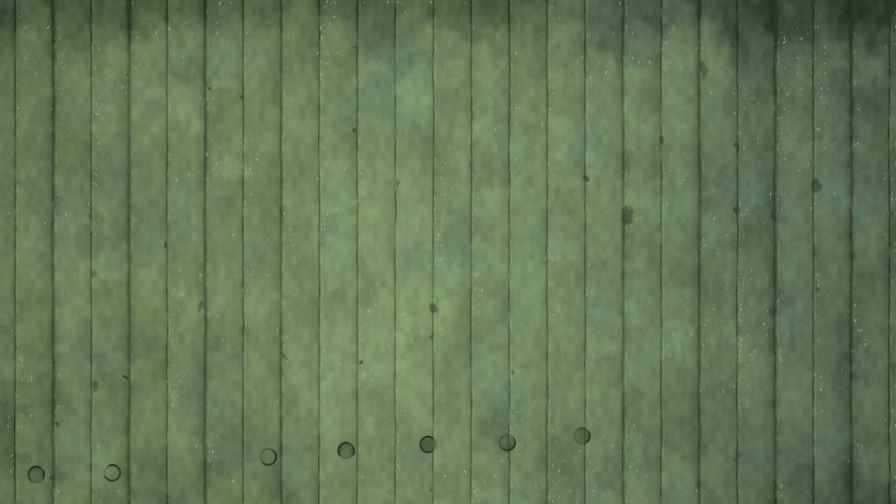
Reproduce this texture procedurally as a Shadertoy shader.

```glsl
#define PITCH 0.0754
#define FIRST_SEAM 0.0301
#define THIN_SEAM 0.0016
#define WIDE_SEAM 0.0034
#define SPOT_COUNT 40
#define RIVET_COUNT 8
#define RIVET_RADIUS 0.0155
#define SHADOW vec3(0.200, 0.248, 0.162)
#define LIGHT vec3(0.500, 0.605, 0.425)
#define BLUE_STAIN vec3(0.33, 0.44, 0.40)
#define FLECK vec3(0.64, 0.72, 0.58)

float hash(vec2 p) {
    vec3 q = fract(p.xyx * 0.1031);
    q += dot(q, q.yzx + 33.33);
    return fract((q.x + q.y) * q.z);
}

float noise(vec2 p) {
    vec2 i = floor(p), f = fract(p);
    f = f * f * (3.0 - 2.0 * f);
    return mix(mix(hash(i), hash(i + vec2(1, 0)), f.x),
               mix(hash(i + vec2(0, 1)), hash(i + vec2(1, 1)), f.x), f.y);
}

float fbm(vec2 p) {
    float sum = 0.0, weight = 0.533;
    for (int i = 0; i < 4; i++) {
        sum += weight * noise(p);
        p = p * 2.03 + 17.3;
        weight *= 0.5;
    }
    return sum;
}

// Small pale chips, one candidate per cell
float flecks(vec2 p, float density, float pixel) {
    vec2 grid = vec2(150.0, 100.0);
    vec2 cell = floor(p * grid);
    vec2 center = 0.3 + 0.4 * vec2(hash(cell + 3.1), hash(cell + 8.7));
    vec2 d = (fract(p * grid) - center) / grid;
    d.x += d.y * (hash(cell + 5.3) - 0.5) * 1.6;
    float size = mix(0.0005, 0.0016, hash(cell + 12.9));
    float mask = 1.0 - smoothstep(size - pixel * 0.5, size + pixel * 0.6, length(d * vec2(1.0, 0.55)));
    return mask * step(1.0 - density, hash(cell)) * (0.3 + 0.7 * hash(cell + 21.0));
}

void mainImage(out vec4 fragColor, in vec2 fragCoord) {
    vec2 uv = fragCoord / iResolution.xy;
    vec2 p = uv * vec2(16.0 / 9.0, 1.0);
    float pixel = 1.0 / iResolution.y;

    // Panels and the nearest seam, slightly ragged
    float wobble = (noise(vec2(p.x * 9.0, p.y * 14.0)) - 0.5) * 0.0020;
    wobble += (noise(vec2(p.x * 9.0, p.y * 110.0)) - 0.5) * 0.0013;
    float along = (p.x + wobble - FIRST_SEAM) / PITCH;
    float panel = floor(along), seam = floor(along + 0.5);
    float across = fract(along);
    float offset = (along - seam) * PITCH;

    // Broad light, clouds and fine grain
    float side = uv.x * 2.0 - 1.0;
    float clouds = fbm(p * vec2(6.0, 7.0) + 4.0);
    float panelClouds = fbm(vec2(p.x * 17.0 + panel * 7.3, p.y * 15.0));
    float grain = fbm(p * vec2(75.0, 55.0));
    float streaks = noise(vec2(p.x * 110.0, p.y * 6.0));
    float tone = 0.85 - 0.25 * side * side - 0.13 * smoothstep(0.55, 0.95, uv.x);
    tone -= 0.10 * pow(abs(uv.y * 2.0 - 1.1), 2.0);
    tone += 0.28 * (clouds - 0.5) + 0.34 * (panelClouds - 0.5);
    tone += 0.30 * (grain - 0.5) + 0.05 * (streaks - 0.5);
    tone += 0.09 * (hash(vec2(panel, 2.0)) - 0.5) + 0.06 * (0.5 - across);

    // Dirt gathered along the top edge
    float topDirt = smoothstep(0.84, 1.02, uv.y + 0.22 * (fbm(p * vec2(15.0, 12.0)) - 0.5));
    tone -= 0.34 * topDirt;

    // Every second seam is wide near the sides; parity swaps at the middle
    float parity = mod(seam, 2.0);
    float wide = mix(parity, 1.0 - parity, step(0.5, uv.x)) * smoothstep(0.12, 0.65, abs(side));
    float wear = fbm(vec2(seam * 5.7, p.y * 38.0));
    float halfWidth = mix(THIN_SEAM, WIDE_SEAM, wide) * (0.65 + 0.7 * wear);
    float soft = mix(0.0004, 0.0022, wide) + pixel * 0.5;
    float groove = 1.0 - smoothstep(halfWidth - soft, halfWidth + soft, abs(offset));
    float strength = mix(smoothstep(0.18, 0.60, wear), 1.0, 0.35 + 0.55 * wide);
    float reach = mix(0.0045, 0.0085, wide) * (offset < 0.0 ? 1.25 : 0.8);
    float shade = exp(-abs(offset) / reach);
    float lip = exp(-pow((offset - halfWidth - 0.003) / 0.0017, 2.0));
    tone -= shade * mix(0.15, 0.30, wide) + groove * strength * mix(0.32, 0.20, wide);
    tone += lip * 0.16 * smoothstep(0.35, 0.8, noise(vec2(seam * 3.7, p.y * 75.0)));

    vec3 color = mix(SHADOW, LIGHT, clamp(tone, -0.08, 1.15));

    // Faint cool stains, stronger at the top and toward the right
    float stain = smoothstep(0.50, 0.82, fbm(p * vec2(12.0, 10.0) + 31.0) + 0.15 * topDirt);
    stain = 0.30 * stain + 0.28 * smoothstep(0.45, 0.95, uv.x);
    color = mix(color, BLUE_STAIN * (0.50 + 0.72 * tone), stain * (1.0 - groove));

    // Chips cluster in bands beside the seams
    float nearSeam = exp(-abs(offset - 0.010) / 0.011);
    float patches = smoothstep(0.38, 0.68, fbm(vec2(p.x * 14.0, p.y * 9.0) + 50.0));
    float density = (0.02 + 0.30 * nearSeam) * patches;
    color = mix(color, FLECK, 0.75 * flecks(p, density, pixel) * (1.0 - 0.7 * groove));

    // Dark ragged spots, mostly small and on the seams
    vec2 warp = (vec2(noise(p * 70.0), noise(p * 70.0 + 40.0)) - 0.5) * 0.014;
    for (int i = 0; i < SPOT_COUNT; i++) {
        float id = float(i);
        float column = floor(hash(vec2(id, 1.0)) * 24.0);
        float drift = (hash(vec2(id, 4.0)) - 0.5) * 0.016;
        vec2 center = vec2(FIRST_SEAM + column * PITCH + drift, hash(vec2(id, 7.0)));
        float radius = mix(0.003, 0.012, pow(hash(vec2(id, 9.0)), 3.0));
        float d = length((p + warp - center) * vec2(1.15, 0.75)) - radius;
        float spot = 1.0 - smoothstep(-0.0025, 0.0015 + pixel, d);
        color = mix(color, SHADOW * 0.95, spot * mix(0.35, 0.8, hash(vec2(id, 13.0))));
    }

    // Rivets on every second panel, rising toward the middle
    for (int i = 0; i < RIVET_COUNT; i++) {
        float id = float(i);
        float shown = step(0.5, abs(id - 2.0));
        vec2 center = vec2(0.072 + id * 0.155, 0.05 + 0.08 * smoothstep(0.0, 6.0, id));
        center += (vec2(hash(vec2(id, 30.0)), hash(vec2(id, 33.0))) - 0.5) * vec2(0.012, 0.018);
        float d = length(p - center) - RIVET_RADIUS;
        float disc = 1.0 - smoothstep(-pixel, pixel, d);
        float ring = 1.0 - smoothstep(0.0008, 0.0015 + pixel, abs(d));
        float worn = smoothstep(0.2, 0.7, noise((p - center) * 55.0 + id * 9.0));
        float dirty = step(0.6, hash(vec2(id, 37.0))) * (0.3 + 0.3 * worn);
        color = mix(color, SHADOW * 1.1, shown * disc * max(dirty, 0.06));
        color = mix(color, SHADOW * 0.8, shown * ring * mix(0.25, 0.9, worn));
    }

    fragColor = vec4(clamp(color, 0.0, 1.0), 1.0);
}
```
